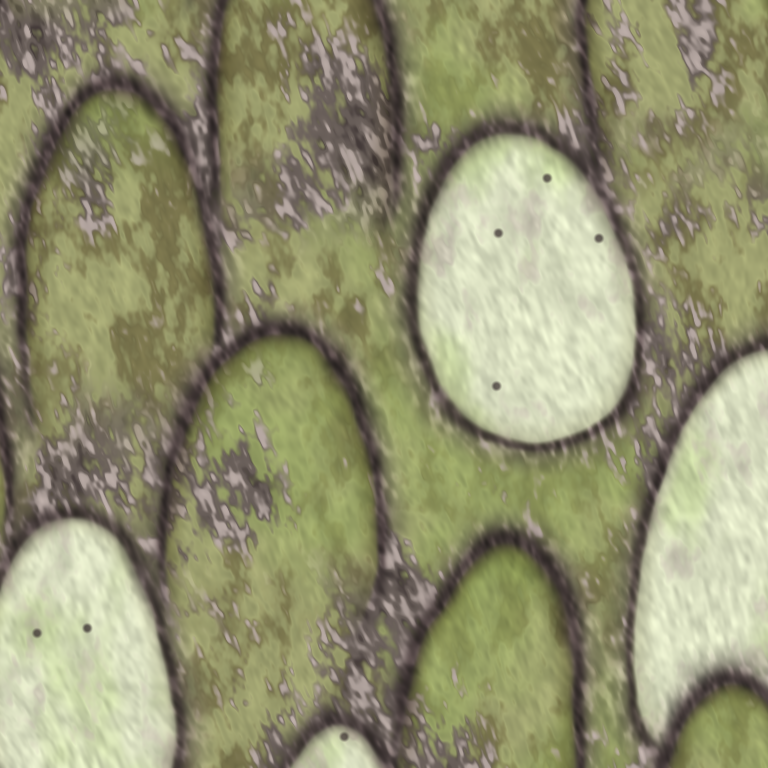
A WebGL 2 fragment shader for this texture:

```glsl
#version 300 es
precision highp float;
// Overlapping elongated scales in olive and pale green, with dark seams and mottled fibrous skin.
uniform vec2 u_resolution;
out vec4 fragColor;

const vec3 PALE = vec3(0.86, 0.88, 0.76);
const vec3 OLIVE = vec3(0.64, 0.65, 0.45);
const vec3 MOSS = vec3(0.46, 0.44, 0.29);
const vec3 BROWN = vec3(0.41, 0.37, 0.35);
const vec3 MAUVE = vec3(0.65, 0.60, 0.58);
const vec3 DARK = vec3(0.24, 0.20, 0.20);

vec2 hash2(vec2 p) {
  vec3 q = fract(p.xyx * vec3(0.1031, 0.1030, 0.0973));
  q += dot(q, q.yzx + 33.33);
  return fract((q.xx + q.yz) * q.zy);
}

float noise(vec2 p) {
  vec2 i = floor(p), f = fract(p);
  f = f * f * (3.0 - 2.0 * f);
  return mix(mix(hash2(i).x, hash2(i + vec2(1, 0)).x, f.x),
             mix(hash2(i + vec2(0, 1)).x, hash2(i + vec2(1, 1)).x, f.x), f.y);
}

float fbm(vec2 p) {
  float sum = 0.0, amp = 0.53;
  for (int i = 0; i < 4; i++) {
    sum += amp * noise(p);
    p = mat2(0.96, 0.28, -0.28, 0.96) * p * 2.03 + 7.1;
    amp *= 0.5;
  }
  return sum;
}

// Short, slightly slanted upright fibres, centred on zero.
float fibres(vec2 p) {
  p.x += 0.35 * p.y + 0.03 * noise(p * 7.0);
  return 0.6 * noise(p * vec2(115, 48)) + 0.4 * noise(p * vec2(190, 95) + 31.0) - 0.5;
}

// Olive skin stained with brown; stain shifts the balance between them.
vec3 mottledSkin(vec2 p, float stain, float grain) {
  float patches = fbm(p * vec2(8, 5) + 3.0);
  float flecks = fbm(p * vec2(30, 17) + 11.0);
  vec3 c = mix(OLIVE, MOSS, smoothstep(0.38, 0.66, flecks + 0.5 * grain));
  c = mix(c, vec3(0.60, 0.68, 0.38), 0.5 * smoothstep(0.5, 0.75, fbm(p * 5.0 + 40.0)));
  float cover = patches + 0.4 * (flecks - 0.5) + 0.45 * grain + stain;
  vec3 bark = mix(BROWN, MAUVE, smoothstep(0.05, 0.3, grain + 0.5 * (flecks - 0.5)));
  bark = mix(bark, DARK, 0.7 * smoothstep(0.05, 0.3, -grain));
  return mix(c, bark, smoothstep(0.46, 0.64, cover));
}

vec3 paleSkin(vec2 p, float grain) {
  float clouds = fbm(p * vec2(10, 6) + 20.0);
  vec3 c = mix(PALE, vec3(0.77, 0.83, 0.61), 0.8 * smoothstep(0.45, 0.75, clouds));
  c = mix(c, MAUVE, 0.5 * smoothstep(0.55, 0.8, fbm(p * vec2(26, 15)) + 0.4 * grain));
  // Sparse pores
  vec2 cell = floor(p * 15.0), h = hash2(cell + 5.0);
  float pore = length(fract(p * 15.0) - 0.25 - 0.5 * h);
  return mix(c, DARK, 0.75 * step(0.86, h.x) * smoothstep(0.12, 0.04, pore));
}

void main() {
  vec2 uv = gl_FragCoord.xy / u_resolution.y;
  float grain = fibres(uv);
  vec2 warped = uv + 0.035 * (vec2(fbm(uv * 5.0), fbm(uv * 5.0 + 17.0)) - 0.5);
  vec3 color = mottledSkin(uv, 0.03, grain);

  // Scales are laid from the top down, so lower ones overlap higher ones.
  for (float row = 2.0; row >= -1.0; row--) {
    for (float col = -1.0; col <= 4.0; col++) {
      vec2 id = vec2(col, row), h = hash2(id + 23.0), g = hash2(id + 71.0);
      bool pale = mod(col + row, 3.0) < 0.5;
      vec2 center = vec2((col + 0.3 + 0.3 * h.x) * 0.27,
                         (row + 0.5 * mod(col, 2.0) + 0.35 * h.y) * 0.5);
      vec2 size = vec2(0.105 + 0.045 * g.x, 0.2 + 0.09 * g.y);
      vec2 q = warped - center;
      q.x += (h.y - 0.5) * 0.3 * q.y;
      vec2 p = q / size;
      p.x *= 1.0 + 0.16 * p.y * (pale ? 1.0 : 0.5);
      float k = length(p);
      float d = k * (k - 1.0) / max(length(p / size), 0.001);

      // Olive scales dissolve into the skin below; pale ones stay whole.
      float top = smoothstep(-0.75, -0.1, p.y + 0.5 * (fbm(uv * 9.0) - 0.5));
      float hold = pale ? 1.0 : top;
      float halo = smoothstep(0.055, 0.0, d) * smoothstep(-0.02, 0.0, d);
      vec3 shade = mix(BROWN, MAUVE, smoothstep(-0.1, 0.3, grain)) * (0.92 + 0.5 * grain);
      color = mix(color, shade, 0.7 * halo * hold);

      vec3 body = pale ? paleSkin(uv, grain)
                       : mottledSkin(uv + h, -0.05 - 0.16 * p.y, grain);
      if (!pale) {
        body = mix(body, vec3(0.53, 0.60, 0.32), 0.5 * smoothstep(0.45, 0.95, p.y));
      }
      float inner = smoothstep(-0.035, 0.0, d);
      body = mix(body, body * vec3(0.72, 0.70, 0.62), inner * (pale ? 0.35 : 0.8));
      color = mix(color, body, smoothstep(0.004, -0.004, d) * hold);

      // Seam, heaviest over the crown
      float width = 0.007 + 0.006 * smoothstep(-0.4, 0.9, p.y) + 0.006 * (noise(uv * 22.0) - 0.5);
      float seam = exp(-pow((d - 0.006) / width, 2.0));
      color = mix(color, DARK * (1.0 + 0.9 * grain), seam * hold * (pale ? 0.75 : 0.92));
    }
  }

  color *= 1.0 + 0.28 * grain;
  fragColor = vec4(clamp(color, 0.0, 1.0), 1.0);
}
```
